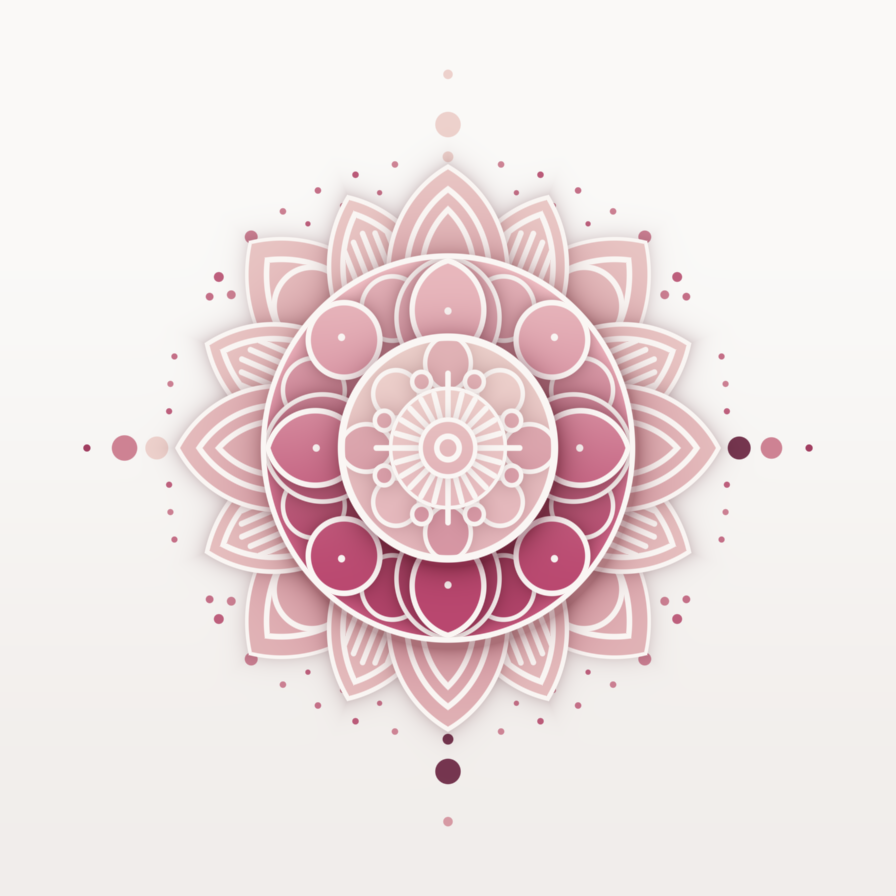
This pattern is drawn by a three.js fragment shader. Its source:

```glsl
// Layered paper-cut mandala in rose tones with scattered confetti dots.
varying vec2 vUv;
const float PI = 3.14159265;
const float LINE = 0.0031;
const vec3 PAPER = vec3(0.98, 0.965, 0.955);
const vec3 BLUSH = vec3(0.93, 0.82, 0.80);
const vec3 ROSE = vec3(0.84, 0.60, 0.64);
const vec3 BERRY = vec3(0.70, 0.27, 0.42);
const vec3 PLUM = vec3(0.46, 0.21, 0.31);

float hash(float n) { return fract(sin(n * 91.7) * 437.58); }
float cover(float d) { return 1.0 - smoothstep(-0.0011, 0.0011, d); }
float stroke(float d) { return cover(abs(d) - LINE); }
vec2 polar(float degrees, float r) { return r * vec2(cos(radians(degrees)), sin(radians(degrees))); }

// Folds the plane into n sectors; x runs outward, y across.
vec2 sector(vec2 p, float n, float phase) {
  float s = 2.0 * PI / n;
  float a = mod(atan(p.y, p.x) - phase + 0.5 * s, s) - 0.5 * s;
  return length(p) * vec2(cos(a), sin(a));
}
float disc(vec2 p, float x, float r) { return length(p - vec2(x, 0.0)) - r; }
// Pointed leaf centred on x, with half length h and half width w.
float leaf(vec2 p, float x, float h, float w) {
  float r = (h * h + w * w) / (2.0 * w);
  return length(vec2(p.x - x, abs(p.y) + r - w)) - r;
}
float capsule(vec2 p, float x0, float x1) {
  return length(vec2(p.x - clamp(p.x, x0, x1), p.y)) - LINE;
}
// Paper piece: soft shadow, pale border, coloured inset.
vec3 piece(vec3 col, float d, vec3 fill, float border, float shade) {
  col *= 1.0 - shade * vec3(0.75, 1.0, 0.95) * exp(-max(d - border, 0.0) / 0.009);
  col = mix(col, PAPER, cover(d - border));
  return mix(col, fill, cover(d));
}
vec3 outerPetals(vec3 col, vec2 p) {
  float low = smoothstep(0.3, -0.3, p.y);
  float depth = smoothstep(0.31, 0.21, length(p));
  vec3 fill = mix(BLUSH, ROSE, 0.22 + 0.35 * low + 0.28 * depth);
  // Diagonal petals
  vec2 q = sector(p, 4.0, PI / 4.0);
  float d = leaf(q, 0.182, 0.118, 0.062) - 0.008;
  col = piece(col, d, fill, 0.004, 0.12);
  col = mix(col, PAPER, max(stroke(d + 0.02), stroke(disc(q, 0.215, 0.042))));
  // Fingered petals
  q = sector(p, 8.0, PI / 8.0);
  d = leaf(q, 0.178, 0.11, 0.056);
  col = piece(col, d, mix(fill, BLUSH, 0.35), 0.005, 0.16);
  float k = clamp(floor(q.y / 0.013 + 0.5), -2.0, 2.0);
  float finger = capsule(q - vec2(0.0, k * 0.013), 0.20, 0.249 - 0.005 * abs(k));
  col = mix(col, PAPER, max(stroke(d + 0.013), cover(finger)));
  // Chevron petals
  d = leaf(sector(p, 4.0, 0.0), 0.189, 0.11, 0.064);
  col = piece(col, d, fill, 0.005, 0.16);
  return mix(col, PAPER, max(stroke(d + 0.018), stroke(d + 0.035)));
}
vec3 middleDisc(vec2 p) {
  float low = smoothstep(0.20, -0.17, p.y);
  vec3 base = mix(vec3(0.88, 0.68, 0.71), BERRY * 0.95, low);
  vec3 fill = mix(vec3(0.91, 0.72, 0.74), BERRY * 1.04, low);
  vec3 col = mix(base, fill + 0.08, smoothstep(0.16, 0.21, length(p)));
  vec2 cardinal = sector(p, 4.0, 0.0);
  vec2 diagonal = sector(p, 4.0, PI / 4.0);
  col = piece(col, disc(sector(p, 8.0, PI / 8.0), 0.162, 0.032), mix(base, fill, 0.5), 0.005, 0.12);
  col = piece(col, leaf(cardinal, 0.14, 0.062, 0.055), base, 0.005, 0.18);
  col = piece(col, disc(diagonal, 0.164, 0.037), fill, 0.006, 0.2);
  col = piece(col, leaf(cardinal, 0.148, 0.05, 0.037), fill, 0.006, 0.2);
  return mix(col, PAPER, cover(min(disc(cardinal, 0.147, 0.004), disc(diagonal, 0.168, 0.004))));
}
vec3 innerDisc(vec2 p) {
  float r = length(p), low = smoothstep(0.11, -0.11, p.y);
  vec3 fill = mix(BLUSH, vec3(0.90, 0.72, 0.74), low);
  vec3 deep = mix(fill, mix(ROSE, BERRY, 0.35 * low), 0.55);
  vec2 cardinal = sector(p, 4.0, 0.0);
  vec3 col = piece(fill, disc(sector(p, 4.0, PI / 4.0), 0.082, 0.023), fill, 0.005, 0.08);
  col = piece(col, leaf(cardinal, 0.091, 0.028, 0.023), deep, 0.005, 0.08);
  col = piece(col, disc(sector(p, 8.0, PI / 8.0), 0.077, 0.008), deep, 0.005, 0.08);
  // Spoked hub
  col = piece(col, r - 0.062, fill, 0.004, 0.08);
  float spokes = min(capsule(sector(p, 24.0, 0.0), 0.034, 0.06), capsule(cardinal, 0.034, 0.08));
  col = mix(col, PAPER, cover(spokes));
  col = piece(col, r - 0.028, mix(fill, deep, 0.35), 0.005, 0.08);
  return mix(col, PAPER, stroke(r - 0.0125));
}
vec3 spot(vec3 col, vec2 p, vec2 center, float size, vec3 tint) {
  return mix(col, tint, cover(length(p - center) - size));
}
vec3 confetti(vec3 col, vec2 p) {
  vec2 q = abs(p);
  for (int i = 0; i < 5; i++) {
    float f = float(i), first = 1.0 - step(0.5, f);
    vec3 tint = mix(ROSE, BERRY, 0.2 + 0.6 * hash(f + 2.0));
    col = spot(col, q, polar(47.0 + 8.1 * f, 0.322), 0.0036 * (1.0 + first), mix(tint, BLUSH, 0.3 * first));
    if (i > 2) continue;
    col = spot(col, q, polar(7.5 + 5.5 * f, 0.314 + 0.004 * f), 0.0034, tint);
    col = spot(col, q, polar(58.0 + 8.5 * f, 0.295), 0.0029, tint);
    col = spot(col, q, polar(34.8, 0.31) + polar(85.0 + 120.0 * f, 0.014), 0.0055 - 0.0006 * f, tint);
  }
  // Axis accents: right, top, left, bottom
  for (int i = 0; i < 4; i++) {
    float a = 90.0 * float(i);
    bool top = i == 1, bottom = i == 3, upright = top || bottom;
    vec3 big = top ? BLUSH : (bottom ? PLUM : ROSE * vec3(0.96, 0.85, 0.9));
    vec3 tip = top ? BLUSH : (bottom ? ROSE : BERRY * 0.9);
    col = spot(col, p, polar(a, 0.325), upright ? 0.006 : 0.0128, i == 0 || bottom ? PLUM : BLUSH);
    col = spot(col, p, polar(a, 0.361), i == 0 ? 0.012 : 0.0142, big);
    col = spot(col, p, polar(a, upright ? 0.417 : 0.403), upright ? 0.0053 : 0.004, tip);
  }
  return col;
}
void main() {
  vec2 p = vUv - 0.5, m = p / vec2(1.0, 1.04);
  float r = length(m), shadow = length(m - vec2(0.003, -0.006));
  vec3 col = mix(vec3(0.945, 0.93, 0.92), vec3(0.98, 0.977, 0.97), smoothstep(0.0, 0.8, vUv.y));
  col = outerPetals(confetti(col, p), m);
  // Stacked discs with cast shadows
  col *= 1.0 - vec3(0.22, 0.32, 0.3) * exp(-max(shadow - 0.21, 0.0) / 0.012);
  col = piece(col, r - 0.203, middleDisc(m), 0.006, 0.0);
  col *= 1.0 - cover(r - 0.203) * vec3(0.26, 0.38, 0.34) * exp(-max(shadow - 0.122, 0.0) / 0.013);
  gl_FragColor = vec4(piece(col, r - 0.115, innerDisc(m), 0.008, 0.0), 1.0);
}
```
